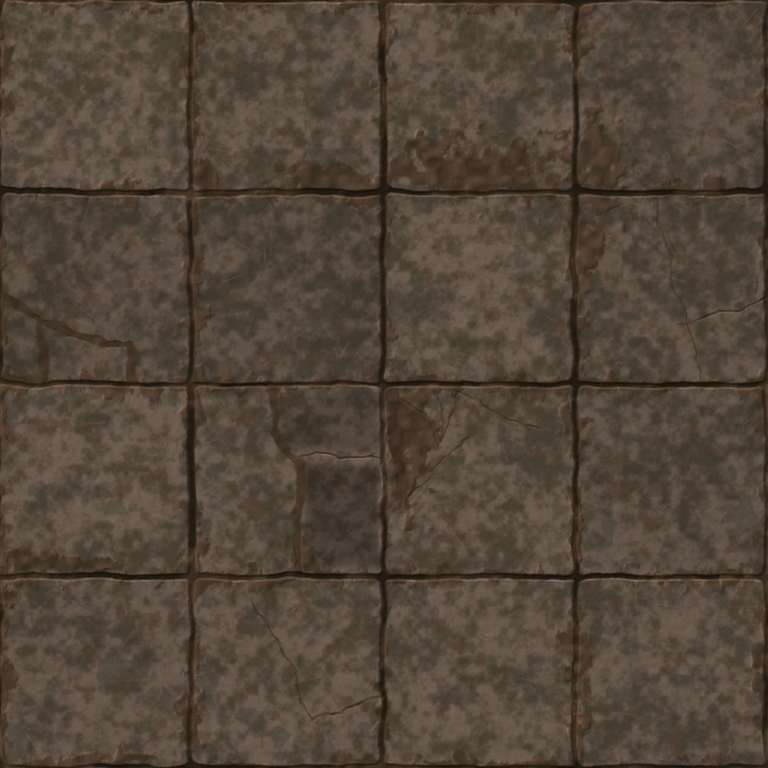
Give the GLSL for this texture, as a WebGL 2 fragment shader.

```glsl
#version 300 es
precision highp float;
uniform vec2 u_resolution;
out vec4 fragColor;

const float TILES = 4.0;
const float JOINT_HALF = 0.0026;
const float EDGE_WOBBLE = 0.009;
const float CRACK_WOBBLE = 0.024;
const float CRACK_WIDE = 0.0075;
const float CRACK_THIN = 0.0011;
const float RELIEF = 0.6;
const float RELIEF_STEP = 0.002;
const vec3 STONE_LIGHT = vec3(0.405, 0.345, 0.30);
const vec3 STONE_DARK = vec3(0.27, 0.235, 0.19);
const vec3 STONE_GREY = vec3(0.265, 0.245, 0.205);
const vec3 SCRATCH = vec3(0.43, 0.37, 0.315);
const vec3 RUST = vec3(0.31, 0.23, 0.17);
const vec3 DIRT = vec3(0.225, 0.17, 0.115);
const vec3 JOINT = vec3(0.135, 0.105, 0.07);
// Crack segments: start.xy, end.xy
const vec4 WIDE_CRACKS[8] = vec4[8](
  vec4(0.00, 0.62, 0.055, 0.583), vec4(0.055, 0.583, 0.057, 0.508),
  vec4(0.06, 0.578, 0.172, 0.55), vec4(0.172, 0.55, 0.18, 0.505),
  vec4(0.352, 0.495, 0.357, 0.44), vec4(0.357, 0.44, 0.388, 0.40),
  vec4(0.388, 0.40, 0.394, 0.255), vec4(0.515, 0.49, 0.525, 0.34));
const vec4 THIN_CRACKS[10] = vec4[10](
  vec4(0.388, 0.407, 0.50, 0.405), vec4(0.515, 0.49, 0.572, 0.425),
  vec4(0.572, 0.49, 0.572, 0.425), vec4(0.60, 0.49, 0.572, 0.425),
  vec4(0.60, 0.49, 0.70, 0.44), vec4(0.61, 0.43, 0.527, 0.35),
  vec4(0.853, 0.745, 0.912, 0.51), vec4(0.878, 0.573, 1.0, 0.615),
  vec4(0.335, 0.215, 0.41, 0.065), vec4(0.41, 0.065, 0.50, 0.095));
// Dirt heaps: centre.xy, radius.xy
const vec4 HEAPS[8] = vec4[8](
  vec4(0.62, 0.775, 0.16, 0.045), vec4(0.45, 0.765, 0.075, 0.03),
  vec4(0.775, 0.775, 0.055, 0.075), vec4(0.262, 0.78, 0.02, 0.05),
  vec4(0.53, 0.42, 0.04, 0.10), vec4(0.07, 0.265, 0.09, 0.02),
  vec4(0.765, 0.69, 0.022, 0.06), vec4(0.39, 0.27, 0.03, 0.04));

float hash(vec2 p) {
  vec3 q = fract(p.xyx * 0.1031);
  q += dot(q, q.yzx + 33.33);
  return fract((q.x + q.y) * q.z);
}
// Value noise that wraps across the canvas
float noise(vec2 uv, float cells) {
  vec2 p = uv * cells, f = fract(p);
  vec2 a = mod(floor(p), cells), b = mod(floor(p) + 1.0, cells);
  f = f * f * (3.0 - 2.0 * f);
  return mix(mix(hash(a), hash(vec2(b.x, a.y)), f.x),
             mix(hash(vec2(a.x, b.y)), hash(b), f.x), f.y);
}
float fbm(vec2 uv, float cells) {
  float sum = 0.0;
  for (float gain = 0.5; gain > 0.05; gain *= 0.5, cells *= 2.0) sum += gain * noise(uv, cells);
  return sum / 0.9375;
}
float segmentDistance(vec2 p, vec4 s) {
  vec2 a = p - s.xy, d = s.zw - s.xy;
  return length(a - d * clamp(dot(a, d) / dot(d, d), 0.0, 1.0));
}
float boxDistance(vec2 p, vec2 size, float radius) {
  vec2 d = abs(p) - size + radius;
  return length(max(d, 0.0)) + min(max(d.x, d.y), 0.0) - radius;
}
float tileDistance(vec2 uv) {
  vec2 id = mod(floor(uv * TILES), TILES);
  vec2 shift = vec2(hash(id + 7.0), hash(id + 19.0)) - 0.5;
  vec2 p = (fract(uv * TILES) - 0.5) / TILES - 0.003 * shift;
  return boxDistance(p, vec2(0.5 / TILES - JOINT_HALF), mix(0.002, 0.011, hash(id + 31.0)));
}
// One randomly turned hairline per cell
float scratches(vec2 uv, float cells) {
  vec2 id = mod(floor(uv * cells), cells), p = fract(uv * cells) - 0.5;
  float angle = 6.283 * hash(id + 5.0), reach = 0.2 + 0.28 * hash(id + 11.0);
  vec2 d = reach * vec2(cos(angle), sin(angle));
  return hash(id + 2.0) * (1.0 - smoothstep(0.0004, 0.002, segmentDistance(p, vec4(-d, d)) / cells));
}
// Returns height, stone cover, dirt cover, crack depth
vec4 surface(vec2 uv) {
  vec2 wobble = vec2(fbm(uv, 24.0), fbm(uv + 0.37, 24.0)) - 0.5;
  float grit = noise(uv, 85.0), fine = fbm(uv, 64.0);
  float edge = tileDistance(uv + EDGE_WOBBLE * wobble);
  float stone = 1.0 - smoothstep(-0.0025, 0.0012, edge);
  vec2 p = uv + CRACK_WOBBLE * wobble;
  float wide = 1.0, thin = 1.0, heap = -1.0;
  for (int i = 0; i < 8; i++) {
    wide = min(wide, segmentDistance(p, WIDE_CRACKS[i]));
    heap = max(heap, 1.0 - length((p - HEAPS[i].xy) / HEAPS[i].zw));
  }
  for (int i = 0; i < 10; i++) thin = min(thin, segmentDistance(p, THIN_CRACKS[i]));
  float crack = max(1.0 - smoothstep(0.5, 1.1, wide / CRACK_WIDE / (0.5 + noise(uv, 40.0))),
                    0.75 * (1.0 - smoothstep(0.5, 2.2, thin / CRACK_THIN)));
  float dirt = smoothstep(0.0, 0.5, heap + 2.2 * (fine - 0.5));
  float fringe = 0.05 * (fine - 0.5) + 0.022 * (noise(uv, 13.0) - 0.5);
  dirt = max(dirt, smoothstep(-0.007, 0.004, edge + fringe));
  float height = stone - 0.6 * crack - 0.25 * dirt + 0.6 * fine + 0.9 * max(dirt, crack) * grit;
  return vec4(height, stone, dirt, crack);
}
void main() {
  vec2 uv = gl_FragCoord.xy / u_resolution;
  vec4 s = surface(uv);
  float slopeX = surface(uv + vec2(RELIEF_STEP, 0.0)).x - s.x;
  float slopeY = surface(uv + vec2(0.0, RELIEF_STEP)).x - s.x;
  // Mottled, scratched stone, toned per tile
  float tone = 0.42 * fbm(uv, 18.0) + 0.58 * fbm(uv + 0.61, 80.0);
  vec3 color = mix(STONE_DARK, STONE_LIGHT, smoothstep(0.3, 0.68, tone));
  color *= mix(0.94, 1.06, hash(mod(floor(uv * TILES), TILES) + 3.0));
  color = mix(color, STONE_GREY, 0.5 * smoothstep(0.6, 0.72, fbm(uv + 0.23, 44.0)));
  color = mix(color, RUST, 0.5 * smoothstep(0.6, 0.75, fbm(uv + 0.83, 70.0)));
  float lines = max(scratches(uv, 13.0), scratches(uv + 0.29, 21.0));
  color = mix(color, SCRATCH, 0.5 * lines * noise(uv, 60.0));
  // Sunken dark slabs in one broken tile
  float upper = boxDistance(uv - vec2(0.43, 0.45), vec2(0.068, 0.042), 0.008);
  float lower = boxDistance(uv - vec2(0.446, 0.328), vec2(0.052, 0.07), 0.006);
  color *= 1.0 - 0.2 * (1.0 - smoothstep(-0.012, 0.003, upper));
  color *= 1.0 - 0.28 * (1.0 - smoothstep(-0.012, 0.003, lower));
  // Dirt, cracks, joints and relief light
  vec3 soil = mix(DIRT, RUST, smoothstep(0.25, 0.75, noise(uv, 85.0)));
  color = mix(color, soil, 0.75 * s.z);
  color = mix(color, mix(DIRT, soil, 0.4), 0.8 * s.w);
  vec3 gap = mix(JOINT, soil, 0.75 * smoothstep(0.42, 0.62, fbm(uv + 0.19, 18.0)));
  color = mix(gap, color, s.y);
  color *= 1.0 + clamp(RELIEF * (slopeX - slopeY), -0.32, 0.35);
  fragColor = vec4(color, 1.0);
}
```
